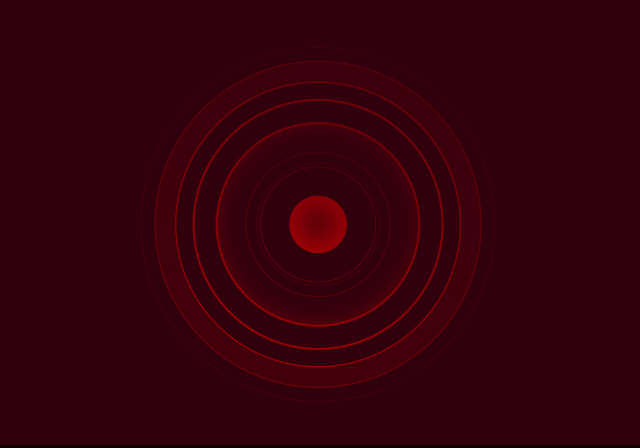
A WebGL 1 fragment shader for this background:

```glsl
precision highp float;

uniform vec2 u_resolution;

const vec3 MAROON = vec3(0.19, 0.0, 0.05);
const vec3 HOT_RED = vec3(0.70, 0.0, 0.01);
const vec3 FOOTER = vec3(0.07, 0.0, 0.02);

// Soft-edged disc: 1 inside the radius, 0 outside
float disc(float dist, float radius, float soft) {
  return 1.0 - smoothstep(radius - soft, radius + soft, dist);
}

// Thin circle outline with a feathered edge
float ring(float dist, float radius, float halfWidth, float soft) {
  return disc(abs(dist - radius), halfWidth, soft);
}

// Light fading from the rim toward the centre
float innerGlow(float dist, float radius, float falloff, float soft) {
  return exp(-max(radius - dist, 0.0) / falloff) * disc(dist, radius, soft);
}

// Fine outlines around the core
float innerRings(float dist, float soft) {
  float heat = 0.36 * ring(dist, 0.1285, 0.0009, soft);
  heat += 0.14 * ring(dist, 0.137, 0.0012, soft);
  heat += 0.22 * ring(dist, 0.161, 0.0013, soft);
  return heat;
}

// Broad outlines, brightest in the middle of the set
float outerRings(float dist, float soft) {
  float heat = 0.48 * ring(dist, 0.2263, 0.0024, soft);
  heat += 0.58 * ring(dist, 0.278, 0.0024, soft);
  heat += 0.55 * ring(dist, 0.3175, 0.0016, soft);
  heat += 0.34 * ring(dist, 0.364, 0.0013, soft);
  heat += 0.14 * ring(dist, 0.395, 0.0009, soft);
  return heat;
}

// Filled band between two radii
float band(float dist, float inner, float outer, float soft) {
  return disc(dist, outer, soft) - disc(dist, inner, soft);
}

// Core ball, darker in its middle and warmer below
float core(vec2 p, float radius, float soft) {
  float t = length(p) / radius;
  float shade = 0.42 + 0.30 * smoothstep(0.1, 1.0, t);
  shade -= 0.07 * p.y / radius;
  return shade * disc(length(p), radius, soft);
}

void main() {
  float pixel = 1.0 / u_resolution.y;
  vec2 p = (gl_FragCoord.xy - 0.5 * u_resolution) * pixel;
  p -= vec2(-0.0043, -0.001);
  float dist = length(p);
  float soft = 0.6 * pixel;

  // Light comes from below, slightly from the left
  vec2 dir = p / max(dist, 0.001);
  float light = 1.0 - 0.22 * dir.y - 0.06 * dir.x;

  float heat = innerRings(dist, soft) + outerRings(dist, soft);
  heat += 0.20 * innerGlow(dist, 0.2263, 0.022, soft);
  heat += 0.11 * band(dist, 0.3175, 0.364, soft);
  heat += 0.04 * innerGlow(dist, 0.278, 0.008, soft);
  heat = heat * light + core(p, 0.0643, soft);

  vec3 color = mix(MAROON, HOT_RED, clamp(heat, 0.0, 1.0));

  // Dark strip along the lower edge
  float height = gl_FragCoord.y * pixel;
  color = mix(color, FOOTER, disc(height, 0.007, soft));

  gl_FragColor = vec4(color, 1.0);
}
```
